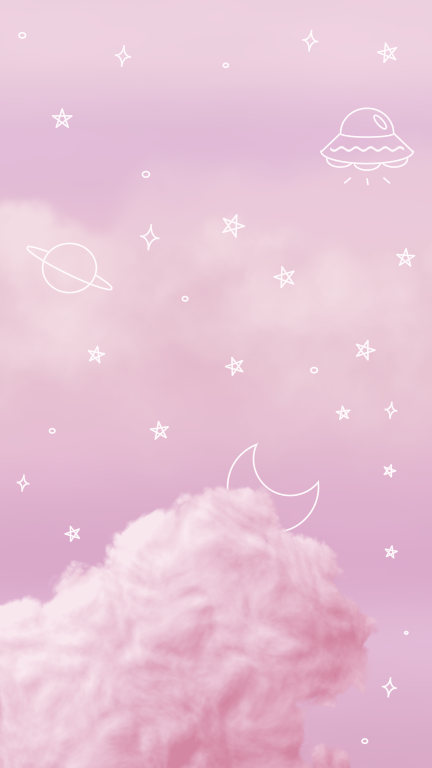
This texture is drawn by a Shadertoy shader. Its source:

```glsl
// Pastel pink sky with soft cloud banks, a billowing near cloud and white line doodles.
// Clouds are gradient noise over round masses and lights; doodles are distance functions.
// Canvas height is 1 and width .5625; lists are in thousandths of the height.

const float STROKE = .00105, PUFF_SCALE = 13., PUFF_DEPTH = .075, RELIEF = 1.1;
const vec2 TO_LIGHT = vec2(-.01, .014);
const vec3 WHITE = vec3(.975, .905, .935), BLUSH = vec3(.91, .745, .82);
const vec3 ROSE = vec3(.83, .53, .64), INK = vec3(1, .985, .99);

// Centre and radius
const vec3 STARS[13] = vec3[](vec3(81,845,13), vec3(505,931,13), vec3(303,706,15),
  vec3(371,639,14), vec3(528,664,12), vec3(125,538,11), vec3(306,523,12), vec3(475,544,13),
  vec3(447,462,9), vec3(208,439,12), vec3(507,387,8), vec3(95,305,10), vec3(509,281,8));
const vec3 SPARKLES[6] = vec3[](vec3(160,927,13), vec3(404,947,13), vec3(195,691,16),
  vec3(509,466,10), vec3(30,371,10), vec3(507,105,12));
const vec3 DOTS[8] = vec3[](vec3(29,954,4.2), vec3(294,915,3.2), vec3(190,773,4.5),
  vec3(241,611,3.5), vec3(409,518,4.2), vec3(68,439,3.5), vec3(529,176,2), vec3(475,35,3.5));
const vec3 MASSES[8] = vec3[](vec3(280,290,79), vec3(202,271,66), vec3(371,232,72),
  vec3(404,160,79), vec3(130,193,76), vec3(39,141,79), vec3(182,36,221), vec3(430,-29,49));
// Centre, size and strength; negative strength darkens
const vec4 BANK_LIGHTS[5] = vec4[](vec4(30,700,95,.6), vec4(280,690,60,.4),
  vec4(430,610,90,.4), vec4(120,560,80,.3), vec4(260,500,60,-.4));
const vec4 NEAR_LIGHTS[7] = vec4[](vec4(180,320,105,.48), vec4(30,200,85,.5), vec4(80,80,80,.2),
  vec4(345,160,35,.25), vec4(390,300,35,.3), vec4(290,10,90,-.36), vec4(450,150,80,-.25));

vec2 gradientAt(vec2 cell) {
  vec3 h = fract(cell.xyx * vec3(.1031, .103, .0973));
  h += dot(h, h.yzx + 33.33);
  float a = 6.2832 * fract((h.x + h.y) * h.z);
  return vec2(cos(a), sin(a));
}
float noise(vec2 p) {
  vec2 i = floor(p), f = p - i, u = f * f * (3. - 2. * f), e = vec2(1, 0);
  return mix(mix(dot(gradientAt(i), f), dot(gradientAt(i + e), f - e), u.x),
    mix(dot(gradientAt(i + e.yx), f - e.yx), dot(gradientAt(i + 1.), f - 1.), u.x), u.y);
}
// x: plain sum, y: folded sum with round tops and sharp creases
vec2 fbm(vec2 p) {
  vec2 sum = vec2(0);
  for (float amp = .6; amp > .03; amp *= .5) {
    float n = noise(p);
    sum += amp * vec2(n, abs(n));
    p = mat2(1.6, 1.2, -1.2, 1.6) * p + 7.3;
  }
  return sum;
}
float puffs(vec2 p) { return fbm(p * PUFF_SCALE + .5 * noise(p * 9.)).y; }
float glow(vec2 p, vec4 g) {
  p = (p * 1e3 - g.xy) / (g.z * vec2(1.4, 1));
  return g.w * exp(-dot(p, p));
}
float segment(vec2 p, vec2 a, vec2 b) {
  p -= a; b -= a;
  return length(p - b * clamp(dot(p, b) / dot(b, b), 0., 1.));
}
float ellipse(vec2 p, vec2 r) {
  p += 1e-6;
  float k = length(p / r);
  return k * (k - 1.) / length(p / r / r);
}
vec2 polar(float a) { return vec2(cos(a), sin(a)); }
vec2 turn(vec2 p, float a) { return vec2(dot(p, polar(a)), dot(p, polar(a + 1.5708))); }

vec3 skyColour(vec2 p) {
  vec3 c = mix(vec3(.86,.67,.79), vec3(.885,.725,.835), smoothstep(0., .17, p.y));
  c = mix(c, vec3(.86,.665,.795), smoothstep(.17, .26, p.y));
  c = mix(c, vec3(.91,.76,.83), smoothstep(.26, .52, p.y));
  c = mix(c, vec3(.885,.735,.845), smoothstep(.65, .81, p.y));
  c = mix(c, vec3(.925,.81,.87), smoothstep(.81, .94, p.y));
  return c + .025 * fbm(p * vec2(3, 9)).x;
}
// Far veil, then the wide soft bank
vec3 addBanks(vec3 sky, vec2 p) {
  float n = fbm(p * 7. + 4.).x, fine = fbm(p * 16. + n).x;
  float top = .675 + .1 * smoothstep(.1, .2, p.x) + .055 * smoothstep(.3, .56, p.x);
  float veil = smoothstep(-.02, .04, top - p.y + .06 * n) * smoothstep(.5, .7, p.y);
  sky = mix(sky, vec3(.925,.8,.86), .75 * veil);
  top = .69 + glow(p, vec4(0,700,80,.06)) + glow(p, vec4(280,700,45,.035));
  float bank = smoothstep(-.015, .03, top - p.y + .07 * n + .03 * fine);
  bank *= smoothstep(.38, .56, p.y + .1 * n);
  float light = .35 + .8 * n + .35 * fine;
  for (int i = 0; i < 5; i++) light += glow(p, BANK_LIGHTS[i]);
  return mix(sky, mix(vec3(.89,.725,.795), vec3(.955,.87,.895), clamp(light, 0., 1.)), .9 * bank);
}
vec4 nearCloud(vec2 p) {
  float d = 1., h = puffs(p), light = .43 + RELIEF * (h - puffs(p + TO_LIGHT)) + .25 * fbm(p * 9.).x;
  for (int i = 0; i < 8; i++) {
    vec3 m = MASSES[i] * .001;
    float c = length(p - m.xy) - m.z, k = max(.016 - abs(d - c), 0.);
    d = min(d, c) - k * k / .064;
  }
  d -= PUFF_DEPTH * (h - .19);
  for (int i = 0; i < 7; i++) light += glow(p, NEAR_LIGHTS[i]);
  vec3 c = mix(ROSE, BLUSH, clamp(light * 2., 0., 1.));
  return vec4(mix(c, WHITE, clamp(light * 2. - 1., 0., 1.)), 1. - smoothstep(-.008, .004, d));
}
float scatteredMarks(vec2 p) {
  float d = 1.;
  for (int i = 0; i < 13; i++) {
    vec3 s = STARS[i] * .001;
    vec2 q = turn(p - s.xy, .35 * sin(float(i) * 2.4));
    for (float a = 1.57; a < 14.; a += 2.51327)
      d = min(d, segment(q, s.z * polar(a), s.z * polar(a + 2.51327)));
  }
  for (int i = 0; i < 6; i++) {
    vec3 s = SPARKLES[i] * .001;
    vec2 r = s.z * vec2(.72, 1), q = abs(turn(p - s.xy, -.12)) - r;
    d = min(d, max(abs(ellipse(q, r)), max(q.x, q.y)));
  }
  for (int i = 0; i < 8; i++)
    d = min(d, abs(ellipse(p - DOTS[i].xy * .001, DOTS[i].z * vec2(.001, .0008))));
  return d;
}
float planet(vec2 p) {
  p -= vec2(.0905, .651);
  vec2 q = turn(p, -.455);
  float ball = ellipse(p, vec2(.035, .032));
  return min(abs(ball), max(abs(ellipse(q, vec2(.061, .008))), min(-ball, q.y)));
}
float saucer(vec2 p) {
  p -= vec2(.478, .803);
  vec2 m = vec2(abs(p.x), p.y), q = p - vec2(0, .0235);
  float d = abs(ellipse(q, vec2(.0345, q.y > 0. ? .0325 : .005)));
  d = min(d, segment(m, vec2(.0345, .0235), vec2(.06, -.001)));
  float hull = ellipse(p, vec2(.06, .016)), id = clamp(round(p.x / .035), -1., 1.);
  d = min(d, max(abs(hull), p.y));
  q = p - vec2(id * .035, -.014 + .004 * abs(id));
  d = min(d, max(abs(ellipse(q, vec2(.0175, .0105))), max(-hull, q.y)));
  d = min(d, abs(ellipse(turn(p - vec2(.017, .038), -.85), vec2(.011, .004))));
  d = min(d, max(.7 * abs(p.y - .003 - .0022 * sin(p.x * 330.)), m.x - .047));
  d = min(d, segment(m, vec2(.022, -.035), vec2(.029, -.041)));
  return min(d, segment(p, vec2(0, -.036), vec2(.001, -.043)));
}
float moon(vec2 p) {
  float outer = length(p - vec2(.3555, .366)) - .0592, inner = length(p - vec2(.3776, .4023)) - .0475;
  return min(max(abs(outer), -inner), max(abs(inner), outer));
}
float ink(float d) {
  float aa = .7 / iResolution.y;
  return 1. - smoothstep(STROKE - aa, STROKE + aa, d);
}
void mainImage(out vec4 fragColor, in vec2 fragCoord) {
  vec2 p = fragCoord / iResolution.xy * vec2(.5625, 1);
  vec3 c = mix(addBanks(skyColour(p), p), INK, ink(moon(p)));
  vec4 cloud = nearCloud(p);
  c = mix(c, cloud.rgb, cloud.a);
  fragColor = vec4(mix(c, INK, ink(min(scatteredMarks(p), min(planet(p), saucer(p))))), 1);
}
```
